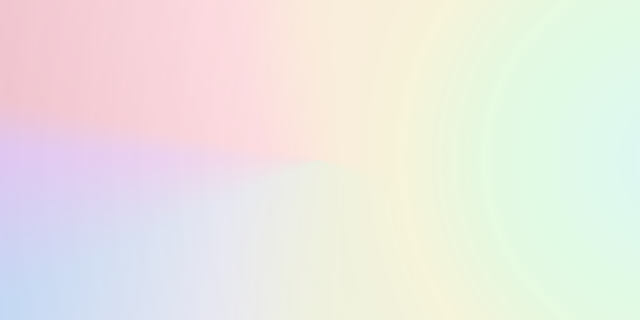
Reproduce this background procedurally as a WebGL 2 fragment shader.

```glsl
#version 300 es
precision highp float;
// Pastel wash: mint rings at the right fade into a pink, lavender and blue fan at the left.

uniform vec2 u_resolution;
out vec4 outColor;

const vec3 ICE = vec3(0.870, 0.973, 0.949);
const vec3 MINT = vec3(0.882, 0.980, 0.896);
const vec3 LIME = vec3(0.898, 0.976, 0.882);
const vec3 CREAM = vec3(0.963, 0.953, 0.853);
const vec3 PEACH = vec3(0.980, 0.925, 0.859);
const vec3 BLUSH = vec3(0.990, 0.863, 0.878);
const vec3 ROSE = vec3(0.943, 0.772, 0.812);
const vec3 SAGE = vec3(0.939, 0.946, 0.870);
const vec3 MIST = vec3(0.907, 0.908, 0.944);
const vec3 SKY = vec3(0.768, 0.848, 0.953);
const vec3 SHELL = vec3(0.965, 0.870, 0.900);
const vec3 ORCHID = vec3(0.925, 0.824, 0.938);
const vec3 LILAC = vec3(0.872, 0.780, 0.949);

// Moves a colour toward the next stop as t goes from start to end.
vec3 stopTo(vec3 color, vec3 next, float start, float end, float t) {
    return mix(color, next, clamp((t - start) / (end - start), 0.0, 1.0));
}

// Soft thin ring at a given radius.
float ring(float dist, float radius, float width) {
    float offset = (dist - radius) / width;
    return exp(-offset * offset);
}

// Rings shared by the whole right side.
vec3 mintRings(float t) {
    vec3 color = stopTo(ICE, MINT, 0.12, 0.45, t);
    color = stopTo(color, LIME, 0.45, 0.60, t);
    return stopTo(color, CREAM, 0.60, 0.87, t);
}

// Three further stops for one sector of the fan.
vec3 sector(vec3 base, vec3 near, vec3 middle, vec3 far, vec3 stops, float t) {
    vec3 color = stopTo(base, near, 0.87, stops.x, t);
    color = stopTo(color, middle, stops.x, stops.y, t);
    return stopTo(color, far, stops.y, stops.z, t);
}

// Weight of the lavender wedge: narrow above the left axis, wide below it.
float wedge(float angle) {
    float above = 1.0 - smoothstep(0.0, 0.22, angle);
    float below = 1.0 - clamp(-angle / 0.42, 0.0, 1.0);
    return angle > 0.0 ? above : below;
}

// Very faint arcs from layered sines.
float grain(vec2 p, float dist) {
    return 0.0015 * sin(dist * 62.0) + 0.001 * sin(dist * 151.0 + 3.0 * p.y);
}

void main() {
    vec2 p = (gl_FragCoord.xy - 0.5 * u_resolution) / u_resolution.y;
    float dist = length(p - vec2(1.12, 0.0));

    // Straighten the arcs toward the left.
    float t = dist - 0.34 * abs(p.y) * smoothstep(0.9, 1.3, dist);

    // Upper, lower and lavender sectors around the centre.
    vec3 base = mintRings(t);
    vec3 upper = sector(base, PEACH, BLUSH, ROSE, vec3(1.08, 1.284, 2.02), t);
    vec3 lower = sector(base, SAGE, MIST, SKY, vec3(1.06, 1.354, 2.0), t);
    vec3 lavender = sector(base, SHELL, ORCHID, LILAC, vec3(1.29, 1.60, 2.12), t);

    float upperWeight = smoothstep(-0.55, 0.05, atan(p.y, p.x));
    vec3 color = mix(lower, upper, upperWeight);
    color = mix(color, lavender, wedge(atan(p.y, -p.x)));

    // Bright ring edges and fine texture.
    color += 0.006 * (ring(dist, 0.60, 0.018) + ring(dist, 0.86, 0.018));
    color += grain(p, dist) * smoothstep(0.9, 1.5, dist);
    outColor = vec4(clamp(color, 0.0, 1.0), 1.0);
}
```
